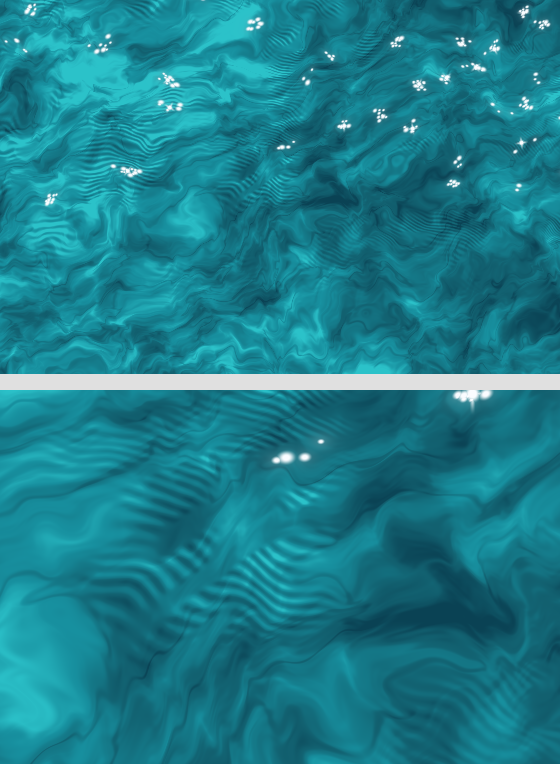
Top: the whole. Bottom: its middle third, enlarged.
Reproduce this texture procedurally as a Shadertoy shader.

```glsl
// Clear turquoise sea seen from above: caustic veins, folded facets, ripples and sun glints.
#define BROAD_SCALE 5.0
#define FACET_SCALE 8.0
#define WARP_AMOUNT 0.24
#define BROAD_CONTRAST 1.6
#define VEIN_CONTRAST 0.4
#define FACET_CONTRAST 0.3
#define STREAK_CONTRAST 1.35
#define RIPPLE_FREQ 400.0
#define RIPPLE_CONTRAST 0.3
#define GLINT_CELL 0.105
#define GLINT_RADIUS 0.0052
#define BRIGHTNESS 0.41

const vec3 ABYSS = vec3(0.04, 0.26, 0.33);
const vec3 DEEP = vec3(0.07, 0.38, 0.44);
const vec3 TEAL = vec3(0.08, 0.47, 0.53);
const vec3 TURQUOISE = vec3(0.09, 0.56, 0.62);
const vec3 AQUA = vec3(0.17, 0.76, 0.79);
const vec3 HAZE = vec3(0.44, 0.64, 0.68);
const vec3 SUN = vec3(0.98, 0.99, 1.0);

vec2 hash2(vec2 p) {
    vec3 h = fract(p.xyx * vec3(0.1031, 0.1030, 0.0973));
    h += dot(h, h.yzx + 33.33);
    return fract((h.xx + h.yz) * h.zy);
}

mat2 rotate(float a) {
    float c = cos(a), s = sin(a);
    return mat2(c, s, -s, c);
}

float noise(vec2 p) {
    vec2 i = floor(p), f = fract(p);
    f = f * f * (3.0 - 2.0 * f);
    float low = mix(hash2(i).x, hash2(i + vec2(1, 0)).x, f.x);
    float high = mix(hash2(i + vec2(0, 1)).x, hash2(i + vec2(1, 1)).x, f.x);
    return mix(low, high, f.y);
}

// Layered noise centred on zero
float layers(vec2 p) {
    float sum = 0.0, gain = 0.5;
    for (int i = 0; i < 4; i++) {
        sum += gain * (noise(p) - 0.5);
        p = rotate(0.6) * p * 2.03 + 11.7;
        gain *= 0.53;
    }
    return sum;
}

// Cellular noise: x is bright along cell borders, y a flat tone inside each cell
vec2 cells(vec2 p) {
    vec2 cell = floor(p), owner = cell;
    float nearest = 9.0, second = 9.0;
    for (int y = -1; y <= 1; y++)
    for (int x = -1; x <= 1; x++) {
        vec2 id = cell + vec2(x, y);
        float d = length(id + hash2(id) - p);
        second = min(second, max(nearest, d));
        if (d < nearest) { nearest = d; owner = id; }
    }
    float border = second - nearest;
    float facet = (hash2(owner + 57.0).y - 0.5) * smoothstep(0.0, 0.14, border);
    return vec2(exp(-6.0 * border), facet);
}

float waterTone(vec2 p) {
    vec2 warp = vec2(layers(p * 3.5 + 5.0), layers(p * 3.5 + 27.0));
    vec2 q = p + WARP_AMOUNT * warp;
    q += 0.008 * sin(q.yx * vec2(53.0, 37.0) + 14.0 * warp);
    q += 0.004 * sin(q.yx * vec2(109.0, 127.0) + 20.0 * warp.yx);

    float tone = BRIGHTNESS + 0.2 * (0.75 - p.x);
    tone += BROAD_CONTRAST * layers(q * BROAD_SCALE + 3.0);

    // Caustics fade towards the upper right
    float shallow = 1.0 - 0.7 * smoothstep(0.3, 1.7, p.x + 0.6 * p.y);
    vec2 leaning = rotate(-0.5) * q * vec2(0.7, 1.2);
    vec2 large = cells(leaning * FACET_SCALE * 0.6 + 2.0);
    vec2 small = cells(leaning * FACET_SCALE * 1.7 + 31.0);
    tone += VEIN_CONTRAST * shallow * (large.x + 0.5 * small.x - 0.36);
    tone += FACET_CONTRAST * (0.7 * large.y + small.y);

    // Folded streaks leaning up to the right
    vec2 along = rotate(-0.4) * q;
    tone += STREAK_CONTRAST * layers(along * vec2(12.0, 32.0) + 40.0);
    float crease = abs(layers(along * vec2(7.0, 17.0) + 66.0));
    tone -= 0.22 * (1.0 - smoothstep(0.0, 0.045, crease)) - 0.05;

    // Small broken patches of fine curved ripples
    vec2 r = rotate(-0.45) * (p + 0.16 * warp);
    float patches = smoothstep(0.56, 0.82, noise(p * 8.0 + 8.0));
    patches *= smoothstep(0.15, 0.5, p.y) * smoothstep(0.25, 0.7, noise(r * vec2(14.0, 45.0)));
    float wave = sin(RIPPLE_FREQ * (r.y + 0.6 * r.x * r.x) + 9.0 * noise(r * 19.0));
    return tone + RIPPLE_CONTRAST * patches * wave;
}

// Sun glints: x is the bright core, y the soft halo
vec2 glints(vec2 p, float pixel) {
    vec2 cell = floor(p / GLINT_CELL), light = vec2(0);
    for (int y = -1; y <= 1; y++)
    for (int x = -1; x <= 1; x++) {
        vec2 id = cell + vec2(x, y), seed = hash2(id + 71.0), shape = hash2(id + 133.0);
        vec2 centre = (id + 0.1 + 0.8 * hash2(id + 19.0)) * GLINT_CELL;
        float chance = 0.02 + 0.13 * smoothstep(0.35, 0.55, centre.y);
        chance += 0.4 * smoothstep(0.9, 1.15, centre.x) * smoothstep(0.38, 0.5, centre.y);
        if (seed.x > chance) continue;
        vec2 v = rotate(-mix(-0.5, 1.0, shape.x)) * (p - centre);
        float span = mix(0.01, 0.08, shape.y * shape.y);
        int count = 3 + int(9.0 * fract(seed.y * 17.0));
        for (int k = 0; k < count; k++) {
            vec2 jitter = hash2(id * 7.0 + float(k) + 210.0), size = hash2(id * 5.0 + float(k) + 90.0);
            float s = (float(k) + 0.5) / float(count) - 0.5;
            vec2 spot = vec2(s * span, (seed.y - 0.5) * 0.2 * s * s) + (jitter - 0.5) * vec2(0.024, 0.02);
            vec2 d = (v - spot) * vec2(0.8, 1.1);
            float radius = GLINT_RADIUS * mix(0.35, 1.2, size.x * size.x);
            float core = 1.0 - smoothstep(radius * 0.3, radius * 1.2 + pixel, length(d));
            light = max(light, vec2(core, 0.6 * exp(-length(d) / 0.006)));
        }
        // Some clusters carry a small four-rayed star
        vec2 a = abs(rotate(0.5) * v);
        float ray = max(a.x, a.y), width = min(a.x, a.y);
        float star = (1.0 - smoothstep(0.0, 0.02, ray)) * (1.0 - smoothstep(0.0, 0.002 + pixel, width));
        star = max(star, 1.0 - smoothstep(0.003, 0.009, length(v)));
        light.x = max(light.x, star * step(0.65, fract(shape.x * 13.0)));
    }
    return light;
}

void mainImage(out vec4 fragColor, in vec2 fragCoord) {
    vec2 p = fragCoord / iResolution.y;
    float tone = waterTone(p);
    vec3 color = mix(ABYSS, DEEP, smoothstep(-0.5, 0.05, tone));
    color = mix(color, TEAL, smoothstep(0.0, 0.35, tone));
    color = mix(color, TURQUOISE, smoothstep(0.3, 0.65, tone));
    color = mix(color, AQUA, smoothstep(0.6, 1.1, tone));

    vec2 light = glints(p, 1.0 / iResolution.y);
    color = mix(color, HAZE, light.y);
    color = mix(color, SUN, light.x);
    fragColor = vec4(color, 1.0);
}
```
